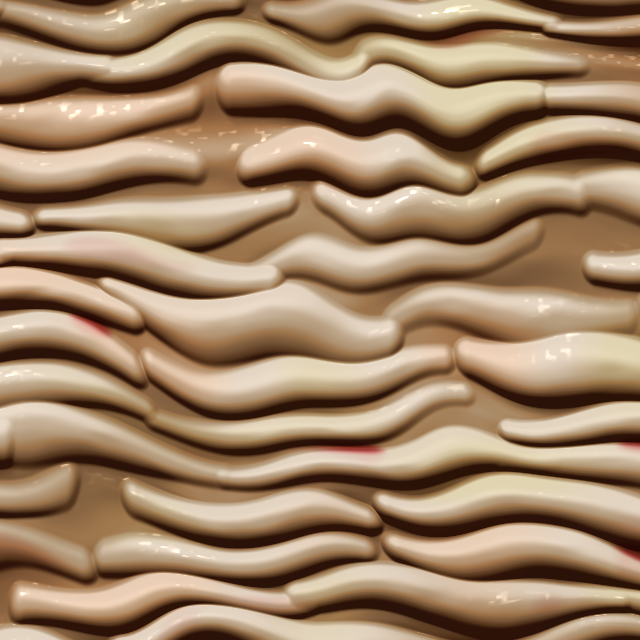
Write a three.js fragment shader that draws this texture.

```glsl
varying vec2 vUv;

float hash(vec2 p) {
  vec3 q = fract(vec3(p.xyx) * 0.1031);
  q += dot(q, q.yzx + 33.33);
  return fract((q.x + q.y) * q.z);
}

float noise(vec2 p) {
  vec2 i = floor(p), f = fract(p);
  f = f * f * (3.0 - 2.0 * f);
  return mix(mix(hash(i), hash(i + vec2(1.0, 0.0)), f.x),
             mix(hash(i + vec2(0.0, 1.0)), hash(i + vec2(1.0)), f.x), f.y);
}

float smoothMax(float a, float b, float k) {
  float t = max(k - abs(a - b), 0.0) / k;
  return max(a, b) + t * t * k * 0.25;
}

// Shared flow that makes neighbouring strands undulate together
vec2 flow(vec2 p) {
  float bend = 0.10 * (noise(p * vec2(2.4, 2.6) + 7.0) - 0.5);
  bend += 0.035 * (noise(p * vec2(6.0, 8.0) + 31.0) - 0.5);
  float wave = 0.011 * sin(20.0 * p.x + 9.0 * p.y + 7.0 * noise(p * 2.5 + 3.0));
  return vec2(p.x, p.y + bend + wave) + 5.0;
}

// Height of the overlapping tapered strands on a rippled bed
float relief(vec2 uv) {
  vec2 p = flow(uv);
  float pitch = 0.074, span = 0.45;
  float row = floor(p.y / pitch);
  float h = 0.002 + 0.014 * noise(p * vec2(6.0, 24.0));
  for (int j = -1; j <= 1; j++) {
    float r = row + float(j);
    float shift = hash(vec2(r, 91.0)) * span;
    float column = floor((p.x - shift) / span);
    for (int i = -1; i <= 1; i++) {
      vec2 id = vec2(column + float(i), r);
      float a = hash(id + 13.0), b = hash(id + 41.0), c = hash(id + 77.0);
      float dx = p.x - shift - (id.x + 0.5 + 0.2 * (a - 0.5)) * span;
      float dy = p.y - (r + 0.5 + 0.3 * (b - 0.5)) * pitch;
      dy += 0.15 * (c - 0.4) * dx + 0.008 * sin(dx * 17.0 + 6.3 * a);
      float halfLength = 0.16 + 0.10 * b;
      float taper = smoothstep(0.2, 1.1, abs(dx) / halfLength);
      float width = (0.037 + 0.014 * c) * (1.0 - 0.36 * taper);
      float d = length(vec2(max(abs(dx) - halfLength, 0.0), dy));
      float k = d / width;
      float dome = d < width ? 0.8 * width * (1.0 - pow(k, 2.4)) : 1.92 * (width - d);
      h = smoothMax(h, dome * (0.85 + 0.55 * a), 0.006);
    }
  }
  return h + 0.0014 * noise(p * vec2(24.0, 50.0));
}

// Tone ramp from deep crevice brown to lit cream
vec3 creamRamp(float s) {
  vec3 c = mix(vec3(0.17, 0.07, 0.03), vec3(0.34, 0.22, 0.12), smoothstep(0.0, 0.18, s));
  c = mix(c, vec3(0.48, 0.35, 0.23), smoothstep(0.14, 0.34, s));
  c = mix(c, vec3(0.62, 0.46, 0.30), smoothstep(0.30, 0.50, s));
  c = mix(c, vec3(0.70, 0.60, 0.48), smoothstep(0.45, 0.68, s));
  return mix(c, vec3(0.89, 0.83, 0.76), smoothstep(0.64, 0.95, s));
}

void main() {
  vec2 p = vUv;
  float e = 0.003;
  float h = relief(p);
  vec2 slope = vec2(relief(p + vec2(e, 0.0)) - relief(p - vec2(e, 0.0)),
                    relief(p + vec2(0.0, e)) - relief(p - vec2(0.0, e)));
  vec3 normal = normalize(vec3(-slope / (2.0 * e), 1.0));
  vec3 light = normalize(vec3(-0.18, 0.72, 0.66));

  // Soft shadow cast downwards by the strand above
  float shadow = 0.0;
  for (int i = 1; i <= 4; i++) {
    float t = 0.012 * float(i);
    float blocker = relief(p + t * vec2(-0.2, 0.95)) - h - 0.45 * t;
    shadow = max(shadow, smoothstep(0.0, 0.028, blocker));
  }

  float cavity = mix(0.6, 1.0, smoothstep(0.003, 0.028, h));
  float shade = (dot(normal, light) * 0.68 + 0.26) * cavity;
  shade *= 1.0 - 0.5 * shadow;
  shade *= 0.82 + 0.36 * noise(p * vec2(4.0, 6.0) + 20.0);
  shade = (shade - 0.16) * 1.28;
  vec3 color = creamRamp(clamp(shade, 0.0, 1.0));

  // Peach and olive drifts
  vec2 q = flow(p);
  float drift = noise(q * vec2(4.0, 11.0));
  color *= mix(vec3(1.0), vec3(1.03, 0.97, 0.93), smoothstep(0.55, 0.9, drift));
  color *= mix(vec3(1.0), vec3(0.99, 1.0, 0.91), smoothstep(0.45, 0.1, drift));

  // Berry stains gathered in the hollows
  float stain = smoothstep(0.78, 0.92, noise(q * vec2(7.0, 15.0) + 50.0));
  stain *= 1.0 - 0.85 * smoothstep(0.012, 0.030, h);
  color = mix(color, color * vec3(0.85, 0.38, 0.42), stain);

  // Wet sheen broken into small glints
  vec3 halfway = normalize(light + vec3(0.0, 0.0, 1.0));
  float sheen = pow(max(dot(normal, halfway), 0.0), 40.0) * (1.0 - shadow);
  float glint = smoothstep(0.62, 0.92, noise(q * vec2(90.0, 190.0)));
  glint *= smoothstep(0.4, 0.7, noise(q * vec2(7.0, 12.0) + 30.0));
  color += sheen * (0.03 + 0.32 * glint) * vec3(1.0, 0.98, 0.94);

  gl_FragColor = vec4(clamp(color, 0.0, 1.0), 1.0);
}
```
